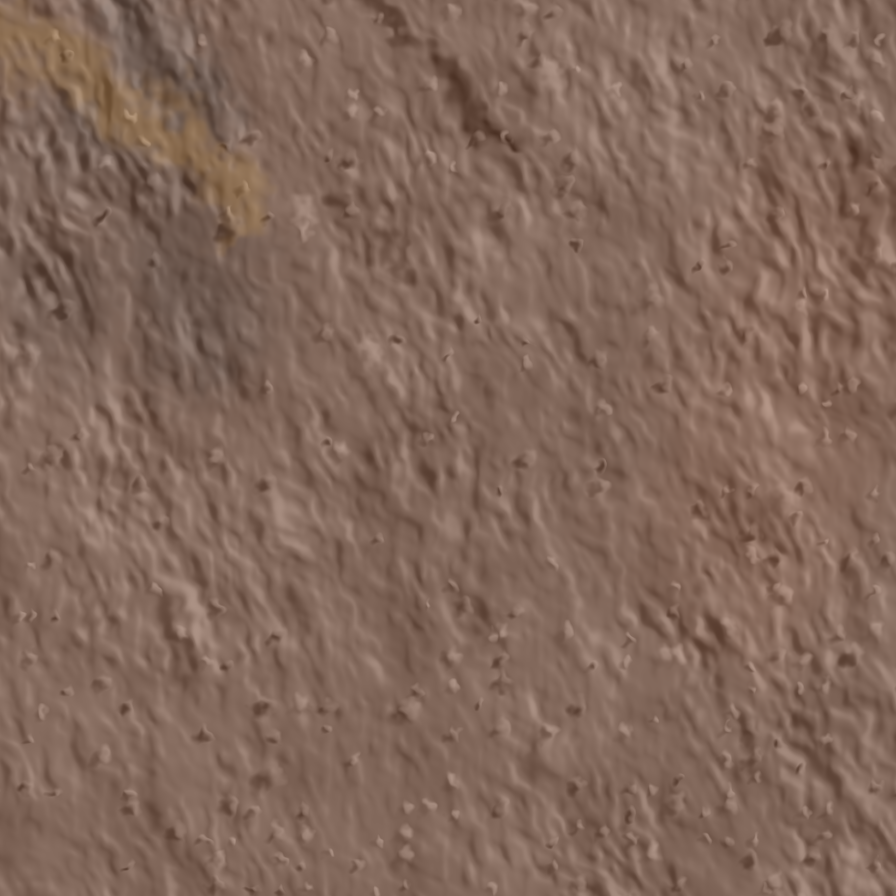
Give the GLSL for this texture, as a Shadertoy shader.

```glsl
const vec3 SOIL = vec3(0.512, 0.410, 0.359);
const vec3 OCHRE = vec3(0.570, 0.450, 0.330);
const vec3 ASH = vec3(0.400, 0.340, 0.312);
const vec3 RUST = vec3(0.550, 0.418, 0.355);
const vec2 LIGHT = vec2(0.80, 0.60);        // towards the light
const vec2 GRAIN = vec2(0.34, -0.940);      // long axis of the crumbs
const float STRETCH = 1.7;
const float RELIEF_STEP = 0.007;
const float RELIEF_GAIN = 0.43;
const float RELIEF_LIMIT = 0.15;
const float BROAD_GAIN = 0.10;
const float SHADOW_TONE = -0.17;
const float PEBBLE_TONE = 0.085;

// Integer hash giving four values from 0 to 1
vec4 hash4(vec2 cell) {
    ivec2 c = ivec2(floor(cell));
    uvec4 v = uvec4(uint(c.x), uint(c.y), uint(c.x + 71), uint(c.y + 193));
    v = v * 1664525u + 1013904223u;
    for (int i = 0; i < 2; i++) {
        v += v.yzwx * v.wxyz;
        v ^= v >> 16u;
    }
    return vec4(v >> 8u) / 16777216.0;
}

float noise(vec2 p) {
    vec2 i = floor(p), f = p - i;
    f = f * f * f * (f * (f * 6.0 - 15.0) + 10.0);
    float low = mix(hash4(i).x, hash4(i + vec2(1, 0)).x, f.x);
    float high = mix(hash4(i + vec2(0, 1)).x, hash4(i + vec2(1, 1)).x, f.x);
    return mix(low, high, f.y);
}

vec2 noisePair(vec2 p) {
    return vec2(noise(p), noise(p + 50.0)) - 0.5;
}

// Coordinates along and across the grain
vec2 grainSpace(vec2 p) {
    return vec2(dot(p, GRAIN) / STRETCH, dot(p, vec2(-GRAIN.y, GRAIN.x)));
}

float groundHeight(vec2 p) {
    vec2 g = grainSpace(p);
    float sum = 0.0, weight = 0.45, scale = 30.0;
    for (int i = 0; i < 3; i++) {
        sum += weight * noise(g * scale + float(i) * 37.0);
        g = mat2(0.96, 0.28, -0.28, 0.96) * g;
        scale *= 1.9;
        weight *= 0.75;
    }
    return sum;
}

// Soft band around the segment from a to b
float band(vec2 p, vec2 a, vec2 b, float width) {
    vec2 ab = b - a;
    float t = clamp(dot(p - a, ab) / dot(ab, ab), 0.0, 1.0);
    return 1.0 - smoothstep(0.1 * width, width, length(p - a - ab * t));
}

// Stones gather near the bottom and the right side
float stoneDensity(vec2 p) {
    float low = 1.0 - smoothstep(0.08, 0.45, p.y);
    float side = smoothstep(0.55, 0.95, p.x);
    return (0.35 + 0.6 * low + 0.2 * side) * (0.4 + 1.2 * noise(p * 7.0 + 11.0));
}

// Lit stones, each with a shadow on the side away from the light
float pebbles(vec2 p, float cells, float chance, float size, float tone) {
    vec2 home = floor(p * cells);
    for (int k = 0; k < 9; k++) {
        vec2 cell = home + vec2(k % 3 - 1, k / 3 - 1);
        vec4 rnd = hash4(cell + cells * 13.0);
        vec2 centre = (cell + 0.2 + 0.6 * rnd.xy) / cells;
        if (rnd.z > chance * stoneDensity(centre)) continue;
        vec2 d = (p - centre) / (size * mix(0.5, 1.0, rnd.w * rnd.w));
        vec2 s = d + LIGHT * 1.05;
        vec2 shade = vec2(dot(s, LIGHT) * 0.8, dot(s, vec2(-LIGHT.y, LIGHT.x)) * 1.1);
        float shadow = 1.0 - smoothstep(0.1, 1.25, length(shade));
        float body = 1.0 - smoothstep(0.25, 1.2, length(grainSpace(d) * vec2(1.4, 1.2)));
        float strength = fract(rnd.z * 91.0);
        tone = mix(tone, SHADOW_TONE, shadow * (0.95 - 0.75 * strength));
        float lit = 0.5 * tone + PEBBLE_TONE * (0.6 + strength) + 0.06 * dot(d, LIGHT);
        tone = mix(tone, lit, body);
    }
    return tone;
}

void mainImage(out vec4 fragColor, in vec2 fragCoord) {
    vec2 p = fragCoord / iResolution.y;
    vec2 wobble = noisePair(p * 85.0);
    vec2 drift = noisePair(p * 14.0 + 5.0);
    vec2 q = p + 0.045 * drift + 0.022 * wobble + 0.03 * noisePair(p * 36.0);

    // Broad soil colours
    float patches = noise(p * 9.0 + 20.0);
    vec3 color = SOIL;
    color = mix(color, RUST, 0.55 * band(q, vec2(0.84, 0.40), vec2(0.92, 0.72), 0.22));
    float ash = band(q, vec2(0.10, 0.84), vec2(0.24, 0.66), 0.14);
    ash = max(ash, band(q, vec2(0.13, 1.02), vec2(0.23, 0.87), 0.06));
    ash = max(ash, 0.6 * band(q, vec2(-0.02, 0.80), vec2(0.06, 0.66), 0.14));
    color = mix(color, ASH, ash * (0.25 + 0.5 * patches));
    float ochre = band(q, vec2(-0.04, 0.99), vec2(0.15, 0.885), 0.060);
    ochre = max(ochre, band(q, vec2(0.15, 0.885), vec2(0.285, 0.76), 0.042));
    color = mix(color, OCHRE, 0.9 * ochre);

    // Crumbly relief, smoother in some patches
    vec2 ground = p + 0.012 * drift + 0.003 * wobble;
    float relief = groundHeight(ground) - groundHeight(ground + LIGHT * RELIEF_STEP);
    float rough = mix(0.6, 1.15, smoothstep(0.25, 0.75, noise(p * 6.0 + 40.0)));
    rough *= 0.55 + 0.9 * noise(p * 19.0 + 70.0) + 0.2 * ash;
    relief *= RELIEF_GAIN * rough * (1.0 - 0.4 * ochre) * (0.75 + 3.5 * abs(relief));
    float tone = RELIEF_LIMIT * tanh(relief / RELIEF_LIMIT);
    float broad = 0.55 * noise(grainSpace(p) * 11.0 + 60.0) + 0.45 * noise(p * 24.0 + 90.0);
    tone += BROAD_GAIN * (broad - 0.5);

    // Broken grooves
    float gaps = smoothstep(0.2, 0.65, noise(p * 30.0 + 7.0));
    tone -= 0.14 * gaps * band(q, vec2(0.38, 1.02), vec2(0.58, 0.84), 0.024);
    tone -= 0.10 * gaps * band(q, vec2(0.38, 0.78), vec2(0.46, 0.68), 0.024);
    tone -= 0.11 * gaps * band(q, vec2(0.98, 0.84), vec2(1.00, 0.77), 0.040);

    // Scattered stones
    vec2 stonePoint = p + 0.008 * wobble + 0.005 * noisePair(p * 150.0);
    tone = pebbles(stonePoint, 36.0, 0.34, 0.0105, tone);
    tone = pebbles(stonePoint + 0.37, 13.0, 0.22, 0.0185, tone);

    fragColor = vec4(clamp(color + tone, 0.0, 1.0), 1.0);
}
```
